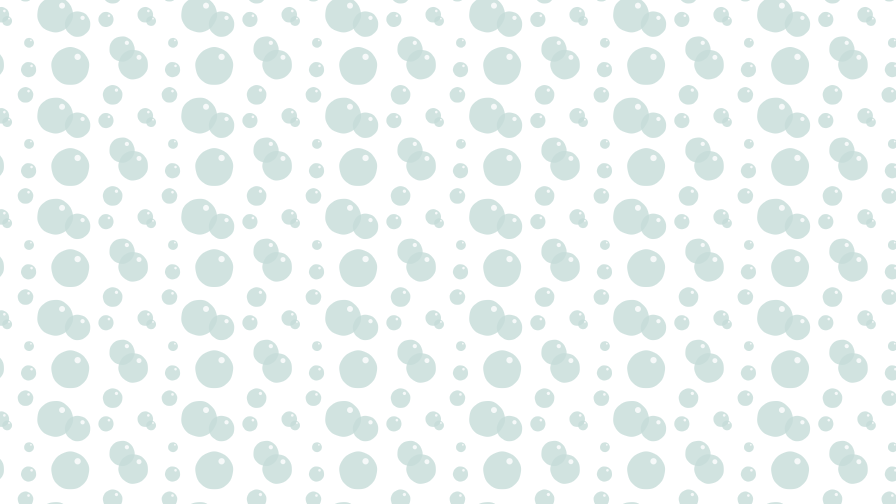
A Shadertoy shader for this pattern:

```glsl
// Lengths are in percent of the canvas height
const vec2 TILE = vec2(28.565, 20.06);
const vec3 PAPER = vec3(1.0);
const vec3 BUBBLE_TINT = vec3(0.775, 0.863, 0.85);
const float BUBBLE_ALPHA = 0.8;
const float GLINT_ALPHA = 0.8;
const int BUBBLE_COUNT = 12;

// Bubbles of one tile: centre x, centre y, radius
const vec3 BUBBLES[BUBBLE_COUNT] = vec3[](
    vec3(13.94, 6.64, 3.75), vec3(10.93, 16.90, 3.55),
    vec3(15.40, 14.98, 2.52), vec3(21.03, 15.90, 1.50),
    vec3(22.35, 20.99, 1.94), vec3(24.20, 10.04, 2.50),
    vec3(26.44, 6.95, 2.93), vec3(28.83, 16.83, 1.54),
    vec3(29.98, 15.59, 0.97), vec3(5.76, 11.27, 0.97),
    vec3(5.68, 5.95, 1.50), vec3(5.06, 20.99, 1.54));

// Offset from the nearest repeat of a centre
vec2 tileOffset(vec2 p, vec2 centre, vec2 tile) {
    vec2 d = p - centre;
    return d - tile * floor(d / tile + 0.5);
}

// Distance to a circle with a slightly uneven, hand-cut rim
float unevenCircle(vec2 d, float radius, float phase) {
    float angle = atan(d.y, d.x);
    float wobble = sin(5.0 * angle + phase) + 0.7 * sin(9.0 * angle - 2.0 * phase);
    return length(d) - radius * (1.0 + 0.007 * wobble);
}

float coverage(float dist, float pixel) {
    return clamp(0.5 - dist / pixel, 0.0, 1.0);
}

// Translucent disc with a pale glint at its upper right
vec3 paintBubble(vec3 color, vec2 d, float radius, float phase, float pixel) {
    float body = coverage(unevenCircle(d, radius, phase), pixel);
    float glint = coverage(length(d - radius * vec2(0.39, 0.49)) - 0.165 * radius, pixel);
    color = mix(color, BUBBLE_TINT, body * BUBBLE_ALPHA);
    return mix(color, PAPER, glint * GLINT_ALPHA);
}

void mainImage(out vec4 fragColor, in vec2 fragCoord) {
    float pixel = 100.0 / iResolution.y;
    vec2 p = fragCoord * pixel;
    vec3 color = PAPER;
    for (int i = 0; i < BUBBLE_COUNT; i++) {
        vec3 bubble = BUBBLES[i];
        vec2 d = tileOffset(p, bubble.xy, TILE);
        color = paintBubble(color, d, bubble.z, float(i) * 1.7, pixel);
    }
    fragColor = vec4(color, 1.0);
}
```
